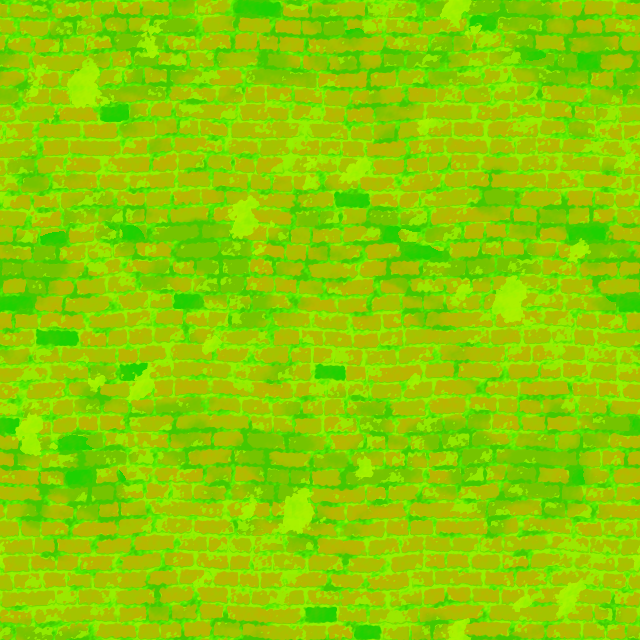
Give the GLSL for this texture, as a WebGL 1 fragment shader.

```glsl
precision highp float;
// Weathered brick wall: ochre bricks, lime mortar, damp green areas and plaster patches.

uniform vec2 u_resolution;

#define ROWS 37.0
#define COLS 20.0        // even, so that pairs wrap around
#define LONG_SHARE 0.2   // share of brick pairs fused into one long brick
#define JOINT 0.10       // half joint width, in row heights
#define CORNER 0.14      // corner radius, in row heights
#define CHIPPING 0.17    // roughness of brick edges
#define VOID_SHARE 0.012 // share of missing bricks on dry wall
#define PLASTER_LEVEL 1.95
#define TAU 6.2831853

const vec3 OCHRE   = vec3(0.73, 0.71, 0.0);
const vec3 OLIVE   = vec3(0.64, 0.77, 0.0);
const vec3 MOSS    = vec3(0.46, 0.77, 0.0);
const vec3 DAMP    = vec3(0.27, 0.79, 0.0);
const vec3 HOLLOW  = vec3(0.12, 0.82, 0.0);
const vec3 BRIGHT  = vec3(0.33, 0.92, 0.0);
const vec3 LIME    = vec3(0.59, 0.94, 0.0);
const vec3 PLASTER = vec3(0.67, 0.96, 0.0);

vec2 hash2(vec2 p) {
  return fract(sin(vec2(dot(p, vec2(127.1, 311.7)), dot(p, vec2(269.5, 183.3)))) * 43758.55);
}

// Seamless layered sines, about zero mean and unit variance.
float sines(vec2 p, float freq, float seed) {
  float sum = 0.0, weight = 1.0;
  for (int i = 0; i < 6; i++) {
    float angle = seed + float(i) * 2.4;
    vec2 wave = floor(freq * vec2(cos(angle), sin(angle)) + 0.5);
    sum += weight * sin(TAU * dot(wave, p) + seed * 5.3 + sum * 1.4);
    weight *= 0.75;
    freq *= 1.6;
  }
  return sum;
}

// Seamless cellular noise: distance to the nearest scattered point.
float cells(vec2 p, float count) {
  p *= count;
  vec2 base = floor(p);
  float nearest = 2.0;
  for (int y = -1; y <= 1; y++) {
    for (int x = -1; x <= 1; x++) {
      vec2 cell = base + vec2(x, y);
      nearest = min(nearest, length(cell + hash2(mod(cell, count)) - p));
    }
  }
  return nearest;
}

float roundBox(vec2 p, vec2 halfSize, float radius) {
  vec2 q = abs(p) - halfSize + radius;
  return length(max(q, 0.0)) + min(max(q.x, q.y), 0.0) - radius;
}

void main() {
  vec2 uv = gl_FragCoord.xy / u_resolution;
  float soft = ROWS / u_resolution.y;

  // Wear fields, from broad to fine
  float wet = sines(uv, 3.0, 1.7);
  float worn = sines(uv, 4.0, 4.1);
  float grain = sines(uv, 18.0, 2.6);
  float chips = cells(uv, 115.0) - 0.45;

  // Wavy courses, each with its own shift and uneven brick lengths
  float y = uv.y * ROWS + 0.10 * sin(TAU * uv.x * 2.0 + 1.0)
          + 0.07 * sin(TAU * (uv.x * 5.0 + uv.y * 3.0));
  float row = mod(floor(y), ROWS);
  vec2 course = hash2(vec2(row, 7.0));
  float x = uv.x * COLS + mod(row, 2.0) * 0.5 + course.x * 0.6
          + 0.35 * sin(TAU * (uv.x * 3.0 + course.y))
          + 0.12 * sin(TAU * (uv.x * 7.0 + course.x));

  // Brick outline, with some pairs joined into long bricks
  float pair = floor(x * 0.5);
  vec2 pairId = vec2(mod(pair, COLS * 0.5), row);
  float isLong = step(hash2(pairId + 31.0).x, LONG_SHARE);
  float center = mix(floor(x) + 0.5, pair * 2.0 + 1.0, isLong);
  vec2 brickId = vec2(mod(center, COLS), row);
  vec2 pick = hash2(brickId + 3.0);
  vec2 local = vec2((x - center) * ROWS / COLS, fract(y) - 0.5);
  vec2 halfSize = vec2(0.5 * (1.0 + isLong) * ROWS / COLS, 0.5);
  halfSize -= JOINT + 0.05 * (hash2(brickId + 11.0) - 0.3);
  float edge = roundBox(local, halfSize, CORNER) + chips * CHIPPING + grain * 0.025;
  float inBrick = 1.0 - smoothstep(-soft, soft, edge);

  // Brick face: clay tint, damp staining, mortar smears
  float clay = 0.55 + (pick.x - 0.5) * 0.7 + grain * 0.22 - chips * 0.6;
  vec3 face = mix(OLIVE, OCHRE, clamp(clay, 0.0, 1.0));
  float stain = smoothstep(0.3, 1.5, wet * 0.7 + (pick.y - 0.5) * 2.2 + grain * 0.12);
  face = mix(face, MOSS, stain);
  float smear = grain * 0.8 + worn * 0.5 + 0.4 * smoothstep(-0.14, 0.0, edge);
  face = mix(face, LIME, 0.85 * smoothstep(0.9, 1.4, smear));

  // Mortar: lime where dry, green where damp, shaded below each brick
  float moist = wet * 0.6 + grain * 0.4 - worn * 0.15;
  vec3 mortar = mix(LIME, BRIGHT, smoothstep(-0.6, 0.3, moist));
  mortar = mix(mortar, DAMP, smoothstep(0.2, 0.9, moist));
  float shade = (1.0 - smoothstep(0.0, 0.12, edge)) * smoothstep(0.1, -0.4, local.y);
  mortar = mix(mortar, DAMP, 0.6 * shade);
  vec3 color = mix(mortar, face, inBrick);

  // Missing bricks, more common on damp wall
  float missing = step(hash2(brickId + 19.0).x, VOID_SHARE + 0.05 * smoothstep(0.5, 1.5, wet));
  float hollow = missing * (1.0 - smoothstep(-0.03, 0.09, edge));
  color = mix(color, mix(HOLLOW, DAMP, clamp(0.3 + grain * 0.25, 0.0, 1.0)), hollow);

  // Leftover plaster with ragged rims
  float cover = sines(uv, 2.5, 5.6) + grain * 0.18 - chips * 0.5;
  float plaster = smoothstep(PLASTER_LEVEL, PLASTER_LEVEL + 0.2, cover);
  color = mix(color, mix(PLASTER, LIME, clamp(grain * 0.3 + 0.2, 0.0, 1.0)), plaster * 0.92);

  gl_FragColor = vec4(color, 1.0);
}
```
